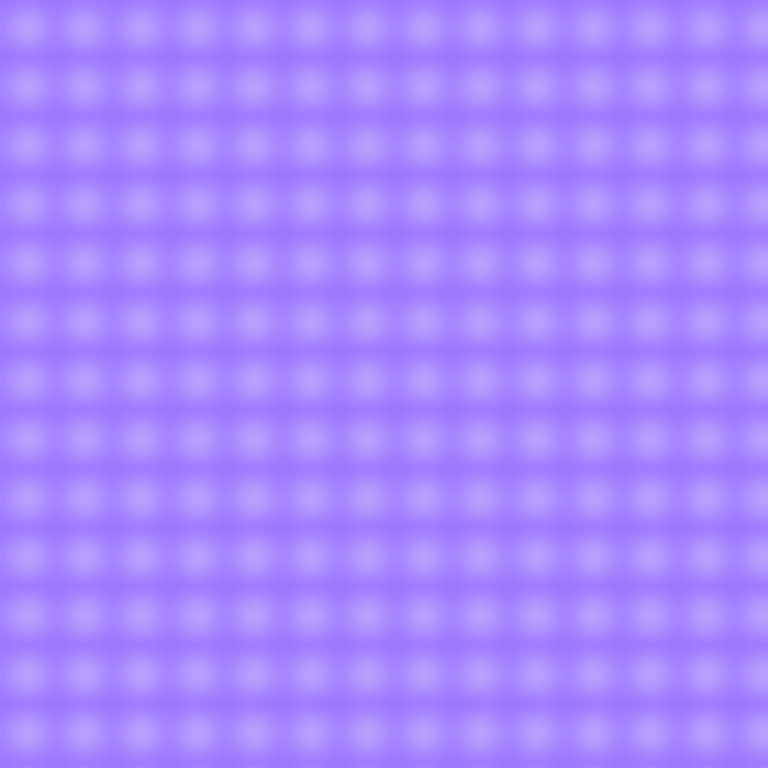
A three.js fragment shader for this pattern:

```glsl
#define REPEATS vec2(13.58, 13.07)
#define PHASE vec2(0.0, -0.09)
#define GROUND vec3(0.614, 0.468, 1.0)
#define GLOW vec3(0.726, 0.624, 0.995)
#define ROW_GAP_LIGHT 0.13
#define COLUMN_GAP_LIGHT 0.36
#define FALLOFF vec2(0.95, 0.75)

varying vec2 vUv;

const float TAU = 6.2831853;

// Soft wave per axis: 0 in the gaps, 1 at the cell centres
vec2 cellWave(vec2 cell) {
  vec2 wave = 0.5 - 0.5 * cos(TAU * fract(cell));
  return pow(max(wave, 0.0), FALLOFF);
}

// Glow strength, leaving the row gaps darker than the column gaps
float glowStrength(vec2 wave) {
  float columnGap = COLUMN_GAP_LIGHT * wave.y;
  float columnCentre = mix(ROW_GAP_LIGHT, 1.0, wave.y);
  return mix(columnGap, columnCentre, wave.x);
}

void main() {
  vec2 cell = vUv * REPEATS + PHASE;
  vec3 color = mix(GROUND, GLOW, glowStrength(cellWave(cell)));
  gl_FragColor = vec4(color, 1.0);
}
```
